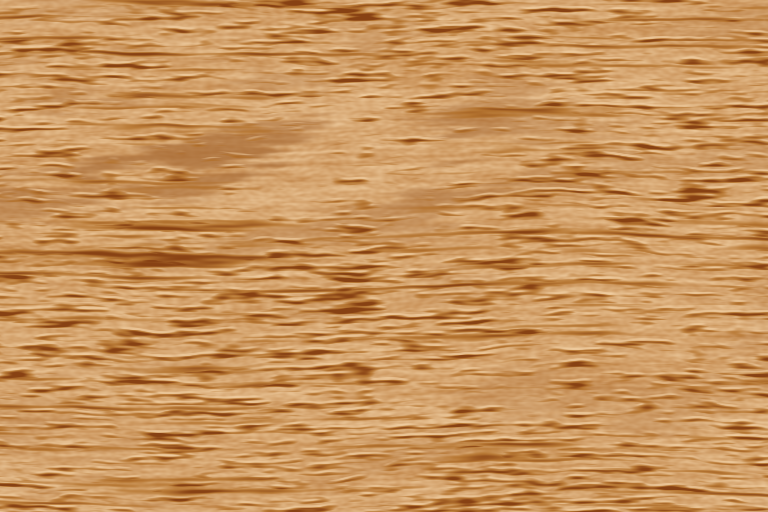
Write a Shadertoy shader that draws this texture.

```glsl
// Oak veneer with level grain: stretched gradient noise forms thin dark pores,
// long growth lines and soft brown smudges over a pale tan ground.
// Sampling the pores twice, slightly apart, lights their upper edges.

vec2 randomGradient(vec2 cell) {
    vec3 h = fract(cell.xyx * vec3(0.1031, 0.1030, 0.0973));
    h += dot(h, h.yzx + 33.33);
    float angle = 6.2832 * fract((h.x + h.y) * h.z);
    return vec2(cos(angle), sin(angle));
}

float gradientNoise(vec2 p) {
    vec2 i = floor(p), f = p - i;
    vec2 u = f * f * f * (f * (f * 6.0 - 15.0) + 10.0);
    float a = dot(randomGradient(i), f);
    float b = dot(randomGradient(i + vec2(1, 0)), f - vec2(1, 0));
    float c = dot(randomGradient(i + vec2(0, 1)), f - vec2(0, 1));
    float d = dot(randomGradient(i + vec2(1, 1)), f - vec2(1, 1));
    return mix(mix(a, b, u.x), mix(c, d, u.x), u.y);
}

float fbm(vec2 p) {
    float sum = 0.0, gain = 1.0;
    for (int i = 0; i < 4; i++) {
        sum += gain * gradientNoise(p);
        p = p * vec2(1.9, 2.1) + 13.7;
        gain *= 0.55;
    }
    return sum;
}

// Thin open pores, in three sizes
float pores(vec2 p) {
    return gradientNoise(p * vec2(5.0, 62.0)) * 0.6
         + gradientNoise(p * vec2(9.0, 98.0) + 17.3) * 0.85
         + gradientNoise(p * vec2(22.0, 160.0) + 41.7) * 0.7;
}

void mainImage(out vec4 fragColor, in vec2 fragCoord) {
    vec2 uv = fragCoord / iResolution.y;

    // Gentle bending of the grain
    vec2 grain = uv;
    grain.y += 0.022 * gradientNoise(uv * vec2(1.3, 2.2) + 4.0)
             + 0.005 * gradientNoise(uv * vec2(5.0, 9.0) + 8.0)
             + 0.002 * gradientNoise(uv * vec2(18.0, 30.0) + 3.0);

    // Calm band in the upper left, and a belt of long lines below it
    float calm = exp(-pow((uv.y - 0.69) / 0.12, 2.0)) * (1.0 - smoothstep(0.85, 1.2, uv.x));
    float belt = exp(-pow((uv.y - 0.52) / 0.05, 2.0));

    // Ground: broad bands, fine fibres and a little tooth
    float tone = 0.66 + 0.20 * fbm(grain * vec2(1.2, 7.0) + 2.0)
               + 0.35 * gradientNoise(grain * vec2(3.0, 55.0) + 31.0)
               + 0.45 * gradientNoise(grain * vec2(13.0, 125.0) + 5.0)
               + 0.35 * gradientNoise(grain * vec2(60.0, 165.0) + 9.0);
    vec3 color = mix(vec3(0.75, 0.51, 0.27), vec3(0.89, 0.73, 0.54), clamp(tone, -0.2, 1.25));

    // Slanted brown smudges, streaked by fine fibres
    float smudge = fbm(vec2(uv.x * 1.8, (uv.y - 0.14 * uv.x) * 7.0) + vec2(3.4, 6.1));
    float fibre = gradientNoise(grain * vec2(6.0, 110.0));
    smudge = smoothstep(0.0, 0.4, smudge + 0.35 * fibre);
    color = mix(color, vec3(0.65, 0.41, 0.20), smudge * (0.2 + 0.5 * calm));

    // Pores gather in some areas and thin out in others
    float density = 0.28 * fbm(uv * vec2(1.4, 3.5) + 21.0) - 0.22 * calm + 0.02;
    float pore = pores(grain) + density;
    float lit = pores(grain - vec2(0.0, 0.005)) + density;
    float lines = gradientNoise(grain * vec2(1.5, 72.0) + 50.0) * 1.3 - 0.25 + 0.25 * belt;
    lines += 0.45 * gradientNoise(grain * vec2(9.0, 120.0) + 61.0) - 0.1 * calm;

    // Pale edge above each pore, then amber flank and rust core
    float edge = smoothstep(0.05, 0.45, lit) * (1.0 - smoothstep(-0.1, 0.2, pore));
    color = mix(color, vec3(0.95, 0.82, 0.65), 0.65 * edge);
    float dark = max(pore, lines);
    color = mix(color, vec3(0.70, 0.44, 0.16), 0.85 * smoothstep(0.0, 0.38, dark));
    color = mix(color, vec3(0.51, 0.23, 0.06), 0.9 * smoothstep(0.28, 0.68, dark));

    fragColor = vec4(clamp(color, 0.0, 1.0), 1.0);
}
```
